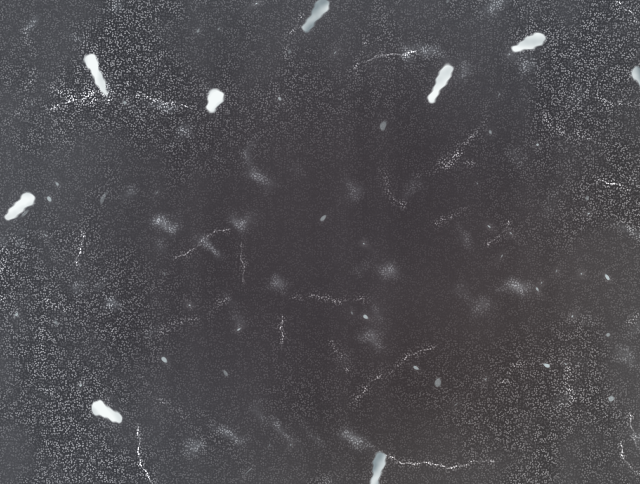
A Shadertoy shader for this texture:

```glsl
// Dark scuffed plate with speckled edges, pale smudges, hairline scratches and white flakes

vec2 hash2(vec2 p) {
    p = vec2(dot(p, vec2(127.1, 311.7)), dot(p, vec2(269.5, 183.3)));
    return fract(sin(p) * 43758.5);
}

mat2 rotation(float a) {
    return mat2(cos(a), -sin(a), sin(a), cos(a));
}

// Layered, rotated sines, roughly -1 to 1
float mottle(vec2 p) {
    float sum = 0.0, amp = 0.5;
    for (int i = 0; i < 4; i++) {
        p = mat2(0.8, -0.6, 0.6, 0.8) * p * 1.9 + 1.7;
        sum += amp * sin(p.x + 1.5 * sin(p.y));
        amp *= 0.6;
    }
    return sum;
}

// Cellular noise: distance to the nearest scattered point
float cellular(vec2 p) {
    vec2 cell = floor(p);
    float nearest = 2.0;
    for (int y = -1; y <= 1; y++)
        for (int x = -1; x <= 1; x++) {
            vec2 c = cell + vec2(x, y);
            nearest = min(nearest, length(c + hash2(c) - p));
        }
    return nearest;
}

// Thin, bent, wavering line with a dusty halo: x = core, y = halo
vec2 scratch(vec2 p, float seed, float px) {
    vec2 h = hash2(vec2(seed, 3.1)), k = hash2(vec2(seed, 8.7));
    vec2 q = rotation(6.283 * k.x) * (p - h * vec2(1.32, 1.0));
    float halfLength = mix(0.04, 0.15, k.y * k.y);
    float bend = (h.x - 0.5) * 7.0;
    q.y -= bend * q.x * q.x + 0.004 * sin(q.x * 65.0 + seed) + 0.0015 * sin(q.x * 190.0);
    float d = abs(q.y) / sqrt(1.0 + 4.0 * bend * bend * q.x * q.x);
    float span = smoothstep(halfLength, halfLength * 0.75, abs(q.x));
    return span * vec2(smoothstep(0.0008 + px, 0.0002, d), exp(-d * d * 14000.0));
}

// Signed distance to a tapered, ragged capsule
float flake(vec2 p, float halfLength, float radius, float seed) {
    float along = clamp(p.x, -halfLength, halfLength);
    float ragged = 0.0014 * sin(p.x * 130.0 + seed) + 0.001 * sin(p.y * 260.0 + p.x * 310.0);
    return length(p - vec2(along, 0.0)) - radius * (1.0 + 0.3 * along / halfLength) + ragged;
}

void mainImage(out vec4 fragColor, in vec2 fragCoord) {
    vec2 p = fragCoord / iResolution.y;
    float px = 1.0 / iResolution.y;
    vec2 fromCentre = p - vec2(0.74, 0.47);

    // Plate: warm dark middle, cooler and lighter rim
    float rim = smoothstep(0.14, 0.72, length(fromCentre * vec2(0.95, 1.1)));
    vec3 col = mix(vec3(0.25, 0.234, 0.249), vec3(0.312, 0.317, 0.335), rim);
    col += 0.015 * mottle(p * 3.0) + 0.005 * sin(p.x * 48.0 + 2.0 * sin(p.x * 17.0));
    col += vec3(0.01, 0.0, -0.014) * smoothstep(0.2, 0.9, p.x - p.y);

    // Clumped speckle, denser near the rim
    float clump = smoothstep(0.75, 0.15, cellular(p * 62.0));
    float speck = smoothstep(0.6, 0.1, cellular(p * 205.0)) * (0.45 + 1.1 * clump);
    float dust = rim * smoothstep(-0.5, 0.7, mottle(p * 5.0 + 4.0));
    col += (speck - 0.32) * (0.028 + 0.04 * rim + 0.17 * dust);

    // Soft smudges, distorted by sines
    vec2 warped = p + 0.011 * sin(p.yx * vec2(47.0, 39.0) + 1.3) + 0.004 * sin(p.yx * 130.0);
    float smudge = 0.0;
    for (float i = 0.0; i < 70.0; i++) {
        vec2 h = hash2(vec2(i, 1.7)), k = hash2(vec2(i, 5.3));
        vec2 q = rotation(3.14 * k.x) * (warped - h * vec2(1.32, 1.0));
        q.x *= mix(0.35, 1.0, k.y);
        float radius = mix(0.007, 0.02, h.x * k.y + 0.3 * k.x);
        smudge += mix(0.04, 0.26, k.x * k.x) * exp(-dot(q, q) / (radius * radius));
    }
    smudge *= 0.65 + 0.5 * mottle(p * 16.0);
    col += max(smudge, 0.0) * (0.75 + 0.6 * speck) * vec3(0.94, 1.0, 1.02);

    // Hairline scratches, from faint and dotted to bright and unbroken
    float broken = smoothstep(-0.6, 0.2, mottle(p * 22.0));
    for (float i = 0.0; i < 36.0; i++) {
        vec2 line = scratch(p, i, px);
        float h = hash2(vec2(i, 9.9)).x;
        float strength = mix(0.07, 0.45, h * h);
        col += line.x * strength * mix(broken, 1.0, 0.6 * h) * (0.45 + 0.7 * speck);
        col += line.y * 0.09 * speck * (0.3 + broken);
    }

    // Small bright flecks with a faint glow
    for (float i = 0.0; i < 60.0; i++) {
        vec2 h = hash2(vec2(i, 12.4)), k = hash2(vec2(i, 15.8));
        vec2 q = warped - h * vec2(1.32, 1.0);
        float d = length(q * vec2(1.0, 0.6 + 0.6 * k.y));
        float radius = mix(0.0008, 0.0065, pow(k.x, 4.0));
        float cover = smoothstep(radius + 0.0025, radius - 0.0015, d);
        col += 0.09 * k.y * exp(-d * d * 9000.0);
        col = mix(col, vec3(0.75, 0.8, 0.81), cover * mix(0.3, 1.0, k.y));
    }

    // White flakes along the top, a few around the lower rim
    for (float i = 0.0; i < 9.0; i++) {
        vec2 h = hash2(vec2(i, 21.3)), k = hash2(vec2(i, 27.9));
        float a = 3.0 + 0.95 * (i - 6.0);
        vec2 spot = i < 6.0 ? vec2(0.17 + 0.22 * i + 0.08 * h.x, 0.98 - 0.2 * h.y * h.y)
                            : vec2(0.66, 0.5) + vec2(0.63, 0.49) * vec2(cos(a), sin(a));
        vec2 q = rotation(3.14 * k.x) * (p - spot);
        float d = flake(q, mix(0.008, 0.046, k.y), mix(0.014, 0.008, k.y), i);
        float shade = 0.5 + 0.5 * sin(q.y * 150.0 + q.x * 60.0 + i) + 0.5 * mottle(p * 20.0);
        float white = mod(i, 3.0) < 2.0 ? 0.75 + 0.3 * shade : 0.6 * shade;
        vec3 paint = mix(vec3(0.54, 0.59, 0.61), vec3(0.96, 0.98, 0.98), clamp(white, 0.0, 1.0));
        col += 0.04 * exp(-max(d, 0.0) * 150.0);
        col = mix(col, paint, smoothstep(0.001 + px, -0.001 - px, d));
    }

    fragColor = vec4(clamp(col, 0.0, 1.0), 1.0);
}
```
